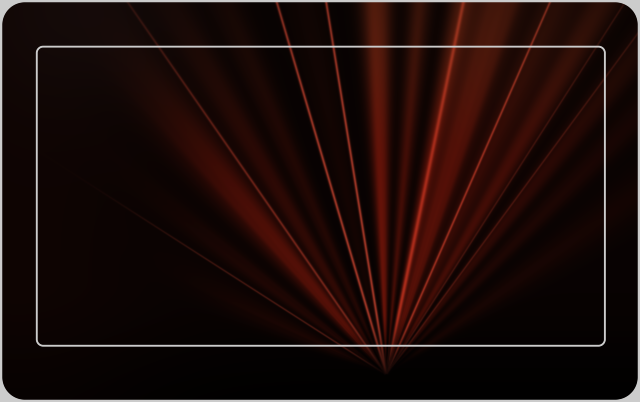
A WebGL 2 fragment shader for this background:

```glsl
#version 300 es
precision highp float;

#define APEX vec2(0.165, -0.432)
#define CARD_RADIUS 0.058
#define CARD_INSET 0.004
#define FRAME_CENTER vec2(0.002, 0.012)
#define FRAME_HALF vec2(0.7066, 0.372)
#define FRAME_RADIUS 0.016
#define FRAME_WIDTH 0.0021
#define EDGE_WIDTH 0.0017
#define REACH 1.3
#define STREAKS 0.22

uniform vec2 u_resolution;
out vec4 fragColor;

const vec3 SHADOW = vec3(0.030, 0.009, 0.006);
const vec3 DEEP_RED = vec3(0.36, 0.062, 0.025);
const vec3 WARM_BROWN = vec3(0.37, 0.125, 0.055);
const vec3 EDGE_RED = vec3(0.50, 0.17, 0.12);
const vec3 SILVER = vec3(0.80);

// Soft folds: angle from vertical, angular spread, strength
const vec3 FOLDS[15] = vec3[](
  vec3(-1.13, 0.070, 0.22), vec3(-0.92, 0.040, 0.28), vec3(-0.70, 0.060, 0.88),
  vec3(-0.53, 0.038, 0.42), vec3(-0.41, 0.030, 0.32), vec3(-0.22, 0.040, 0.12),
  vec3(-0.028, 0.032, 1.00), vec3(0.09, 0.025, 0.62), vec3(0.20, 0.026, 0.85),
  vec3(0.295, 0.050, 0.92), vec3(0.43, 0.035, 0.48), vec3(0.525, 0.035, 0.62),
  vec3(0.66, 0.030, 0.42), vec3(0.77, 0.032, 0.25), vec3(0.95, 0.060, 0.16));

// Bright creases: angle, half width, strength
const vec3 CREASES[8] = vec3[](
  vec3(-1.0, 0.0025, 0.45), vec3(-0.607, 0.0032, 0.65), vec3(-0.286, 0.0035, 1.10),
  vec3(-0.160, 0.0035, 1.10), vec3(0.204, 0.0050, 0.60), vec3(0.414, 0.0030, 0.75),
  vec3(0.570, 0.0025, 0.28), vec3(0.635, 0.0025, 0.30));

float hash(float n) {
  n = fract(n * 0.1031);
  n *= n + 33.33;
  return fract(n * (n + n));
}

float noise(float x) {
  float cell = floor(x);
  return mix(hash(cell), hash(cell + 1.0), smoothstep(0.0, 1.0, x - cell));
}

float roundedBox(vec2 p, vec2 halfSize, float radius) {
  vec2 q = abs(p) - halfSize + radius;
  return length(max(q, 0.0)) + min(max(q.x, q.y), 0.0) - radius;
}

float bell(float x) {
  return exp(-x * x);
}

vec3 rayFan(vec2 p) {
  vec2 fromApex = p - APEX;
  float radius = length(fromApex);
  float angle = atan(fromApex.x, fromApex.y);

  // Light travels farthest just right of vertical
  float reach = REACH * exp(-0.55 * (angle - 0.2) * (angle - 0.2));
  float fade = exp(-pow(radius / reach, 4.0)) * smoothstep(0.0, 0.16, radius);

  float folds = 0.0;
  for (int i = 0; i < FOLDS.length(); i++) {
    vec3 fold = FOLDS[i];
    folds += fold.z * bell((angle - fold.x) / (fold.y * 1.25));
  }
  folds *= 1.0 + STREAKS * (noise(angle * 45.0 + 90.0) - 0.5);

  float creases = 0.0;
  for (int i = 0; i < CREASES.length(); i++) {
    vec3 crease = CREASES[i];
    float offset = sin(angle - crease.x) * radius;
    float ahead = step(0.0, cos(angle - crease.x));
    creases += ahead * crease.z * bell(offset / crease.y);
  }

  vec3 foldColor = mix(DEEP_RED, WARM_BROWN, smoothstep(0.05, 0.5, p.y));
  return foldColor * folds * fade + EDGE_RED * creases * sqrt(fade);
}

void main() {
  vec2 p = (gl_FragCoord.xy - 0.5 * u_resolution) / u_resolution.y;
  float pixel = 1.0 / u_resolution.y;
  vec2 cardHalf = 0.5 * u_resolution / u_resolution.y - CARD_INSET;

  // Dark ground with faint haze at the left
  vec3 color = SHADOW * smoothstep(-0.55, -0.2, p.y);
  color += vec3(0.025, 0.006, 0.003) * bell((p.x + 0.75) / 0.35);
  color += vec3(0.025) * bell(length(p - vec2(-0.6, 0.48)) / 0.25);
  color += rayFan(p);

  // Thin inset frame
  float frame = abs(roundedBox(p - FRAME_CENTER, FRAME_HALF, FRAME_RADIUS));
  color = mix(color, SILVER, 1.0 - smoothstep(-0.5, 0.7, (frame - FRAME_WIDTH) / pixel));

  // Card outline and the pale surround
  float card = roundedBox(p, cardHalf, CARD_RADIUS);
  color = mix(color, SILVER, smoothstep(-0.6, 0.6, (card + EDGE_WIDTH) / pixel));

  fragColor = vec4(color, 1.0);
}
```
